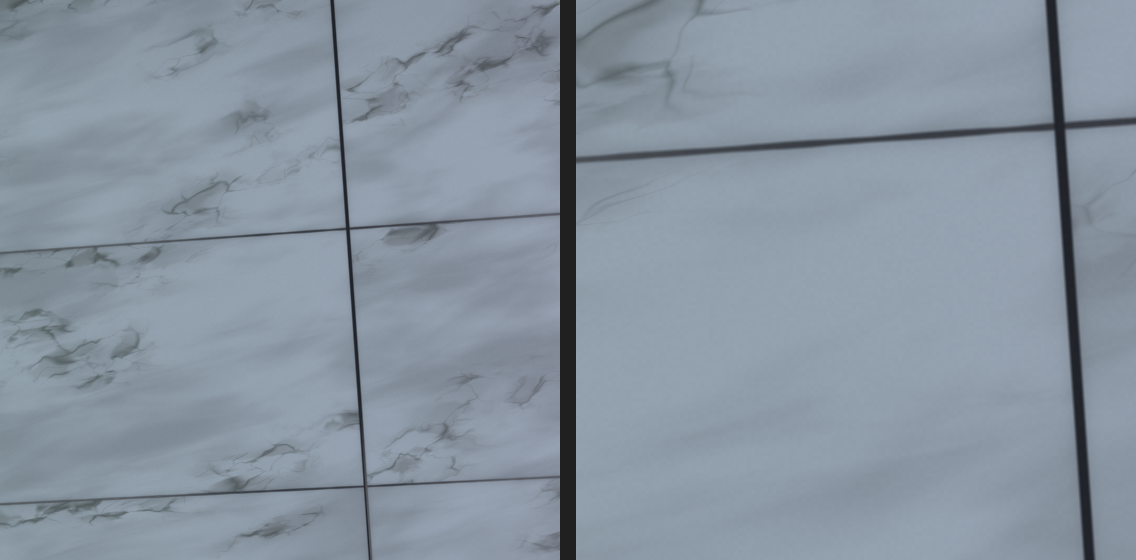
Left, the full canvas; right, a detail of the centre.
Give the GLSL for this texture, as a WebGL 2 fragment shader.

```glsl
#version 300 es
precision highp float;
// Pale blue-grey marble tiles parted by thin, slightly skewed dark joints.
// Layered sines give the cloudy stone; warped cellular edges, gathered in
// hashed patches on every tile, give the dark veins.

uniform vec2 u_resolution;
out vec4 outColor;

const vec3 STONE_LIGHT = vec3(0.583, 0.634, 0.686);
const vec3 STONE_SHADE = vec3(0.500, 0.541, 0.585);
const vec3 HAZE = vec3(0.375, 0.400, 0.410);
const vec3 VEIN = vec3(0.17, 0.19, 0.18);
const vec3 JOINT_DARK = vec3(0.13, 0.14, 0.16);
const vec3 JOINT_PALE = vec3(0.33, 0.34, 0.36);
const vec2 TILE = vec2(0.80, 0.455);

float hash(vec2 p) {
  vec3 q = fract(p.xyx * 0.1031);
  q += dot(q, q.yzx + 33.33);
  return fract((q.x + q.y) * q.z);
}

vec2 hash2(vec2 p) {
  return vec2(hash(p), hash(p + 17.3));
}

mat2 rotation(float angle) {
  float c = cos(angle), s = sin(angle);
  return mat2(c, -s, s, c);
}

// Layered, self-warped sines, roughly -1 to 1
float layeredSines(vec2 p, int layers) {
  float sum = 0.0, amplitude = 0.6;
  mat2 turn = rotation(0.9);
  for (int i = 0; i < layers; i++) {
    p = turn * p * 1.6 + 0.6 * sin(p.yx * 1.1 + float(i) * 1.7);
    sum += amplitude * sin(p.x) * sin(p.y);
    amplitude *= 0.6;
  }
  return sum;
}

// Cellular noise: zero on the borders between cells
float cellEdge(vec2 p) {
  vec2 cell = floor(p);
  float nearest = 9.0, second = 9.0;
  for (int y = -1; y <= 1; y++) {
    for (int x = -1; x <= 1; x++) {
      vec2 c = cell + vec2(x, y);
      float d = distance(p, c + hash2(c));
      second = min(second, max(nearest, d));
      nearest = min(nearest, d);
    }
  }
  return second - nearest;
}

// Slanted soft patches where veins gather on one tile
float veinPatches(vec2 local, vec2 id, int count) {
  float mask = 0.0;
  for (int i = 0; i < count; i++) {
    vec2 seed = id * 7.0 + float(i) * 3.7 + 41.0;
    vec2 size = mix(vec2(0.06, 0.020), vec2(0.14, 0.052), hash2(seed + 5.1));
    vec2 d = rotation(0.05 + 0.4 * hash(seed + 9.4)) * (local - hash2(seed) * TILE);
    d /= size;
    mask = max(mask, exp(-dot(d, d)) * mix(0.4, 1.0, hash(seed + 2.6)));
  }
  return mask;
}

float lineMask(float dist, float halfWidth, float blur) {
  return 1.0 - smoothstep(halfWidth - blur, halfWidth + blur, dist);
}

vec3 marble(vec2 local, vec2 id, float stain) {
  vec2 p = rotation(0.22) * local + hash2(id + 23.0) * 19.0;
  float cloud = layeredSines(p * vec2(4.0, 10.0), 5);
  float streak = layeredSines(p * vec2(9.0, 36.0) + 4.0, 5);
  float tone = smoothstep(-0.9, 0.5, 0.8 * cloud + 0.4 * streak);
  vec3 color = mix(STONE_SHADE, STONE_LIGHT, tone);

  // Ragged patches feed both the grey haze and the sharp veins
  vec2 warp = vec2(streak, layeredSines(p * 18.0 + 8.0, 5));
  float gather = max(veinPatches(local + 0.02 * warp, id, 9), stain);
  float edge = cellEdge(p * vec2(11.0, 24.0) + 0.5 * warp);
  float fine = cellEdge(p * vec2(4.5, 11.0) + 0.5 * warp + 3.0);
  float rough = smoothstep(-0.4, 0.4, layeredSines(p * vec2(20.0, 52.0), 6));
  float vein = lineMask(edge, 0.0, mix(0.09, 0.42, rough * gather));
  color = mix(color, HAZE, gather * (0.08 + 0.5 * rough * rough));
  color = mix(color, HAZE, 0.5 * lineMask(fine, 0.0, 0.07) * rough * smoothstep(0.02, 0.3, gather));
  float strength = smoothstep(0.1, 0.65, gather) * (0.25 + 0.75 * rough);
  return mix(color, VEIN, 0.88 * vein * strength);
}

void main() {
  vec2 uv = gl_FragCoord.xy / u_resolution;
  float pixel = 1.0 / min(u_resolution.x, u_resolution.y);

  // Skewed tile grid
  float row = (uv.y - 0.0995 - 0.049 * uv.x) / (0.4485 + 0.021 * uv.x);
  row -= 0.02 * row * (row - 1.0);
  float column = (uv.x - 0.662 + 0.069 * uv.y) / TILE.x;
  vec2 grid = vec2(column, row);
  vec2 id = floor(grid);
  vec2 local = fract(grid) * TILE;

  // Old dirt gathers under the row joints toward the left
  float below = (TILE.y - local.y - 0.018) / 0.024;
  float stain = 0.95 * exp(-below * below) * smoothstep(0.52, 0.1, uv.x);
  vec3 color = marble(local, id, stain);

  // Joints: soft dirty halo, then a thin slightly blurred line
  vec2 dist = abs(fract(grid + 0.5) - 0.5) * TILE;
  float wobble = layeredSines(uv * 34.0, 4);
  float blur = max(pixel, 0.0014);
  dist.y = abs(dist.y + 0.001 * wobble);
  color *= 1.0 - 0.2 * exp(-dist.x / 0.004) - 0.16 * exp(-dist.y / 0.005);
  float fade = smoothstep(0.05, 0.4, abs(uv.x - 0.58));
  vec3 rowTint = mix(JOINT_DARK, JOINT_PALE, 0.3 + 0.7 * fade);
  color = mix(color, rowTint, 0.9 * lineMask(dist.y, 0.0019 + 0.0006 * wobble, blur));
  float side = smoothstep(-0.002, 0.001, local.x < 0.4 ? dist.x : -dist.x);
  vec3 columnTint = mix(JOINT_DARK, JOINT_PALE, side * smoothstep(0.3, 0.1, uv.y));
  color = mix(color, columnTint, lineMask(dist.x, 0.0031, blur));

  // Cool light from the right, dimmer top, faint grain
  color += mix(vec3(-0.012, 0.0, -0.006), vec3(0.006, -0.003, 0.009), uv.x);
  color *= 1.0 - 0.06 * smoothstep(0.75, 1.0, uv.y);
  color += 0.008 * (hash(floor(uv * 400.0)) - 0.5);
  outColor = vec4(color, 1.0);
}
```
